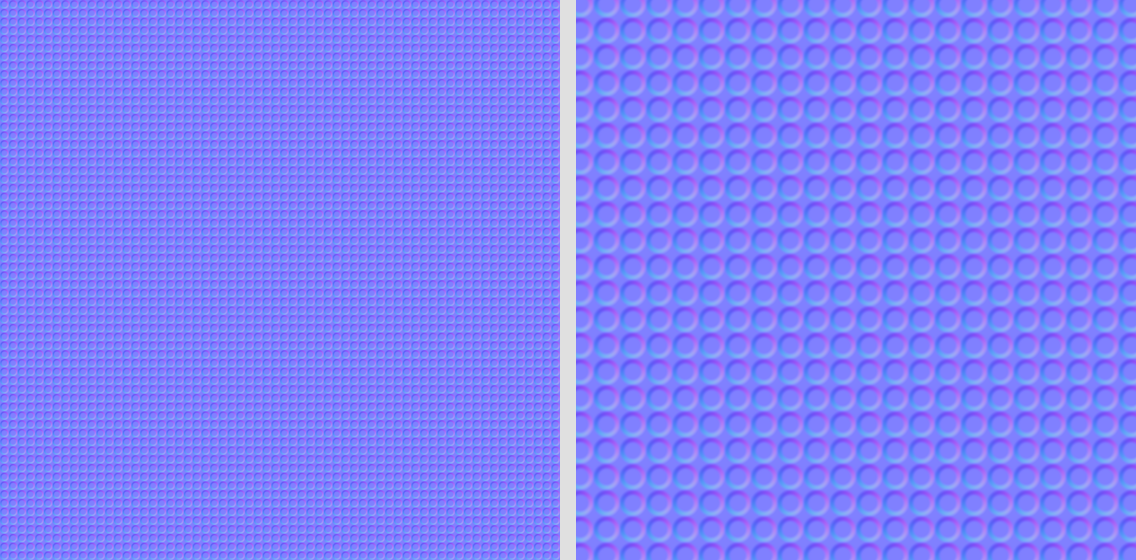
Left, the full canvas; right, a detail of the centre.
A Shadertoy shader for this texture map:

```glsl
// Tangent-space normal map of a square grid of round studs whose feet run into each other.
#define REPEATS 64.0      // studs across and down
#define INNER_RADIUS 0.24 // edge of the flat top, in cells
#define OUTER_RADIUS 0.57 // foot of the stud, in cells
#define MAX_TILT 0.38     // sideways normal at the steepest point
#define SAMPLES 2         // smoothing samples per axis

const float PI = 3.14159;

// Sideways normal of one stud; p is measured from its centre, y up.
vec2 studTilt(vec2 p) {
    float radius = length(p);
    float t = clamp((radius - INNER_RADIUS) / (OUTER_RADIUS - INNER_RADIUS), 0.0, 1.0);
    float rise = sin(PI * t);
    return MAX_TILT * rise * rise * p / max(radius, 1e-4);
}

// Normal of the whole grid; opposing flanks cancel where studs meet.
vec3 gridNormal(vec2 gridPos) {
    vec2 p = fract(gridPos) - 0.5;
    vec2 tilt = vec2(0.0);
    for (int y = -1; y <= 1; y++) {
        for (int x = -1; x <= 1; x++) {
            tilt += studTilt(p - vec2(x, y));
        }
    }
    // The green channel points down.
    return vec3(tilt.x, -tilt.y, sqrt(1.0 - dot(tilt, tilt)));
}

void mainImage(out vec4 fragColor, in vec2 fragCoord) {
    // Average the normals over the pixel footprint.
    vec3 normal = vec3(0.0);
    for (int j = 0; j < SAMPLES; j++) {
        for (int i = 0; i < SAMPLES; i++) {
            vec2 offset = (vec2(i, j) + 0.5) / float(SAMPLES) - 0.5;
            vec2 uv = (fragCoord + offset) / iResolution.xy;
            normal += gridNormal(uv * REPEATS);
        }
    }

    // Pack from -1..1 into 0..1.
    fragColor = vec4(normalize(normal) * 0.5 + 0.5, 1.0);
}
```
